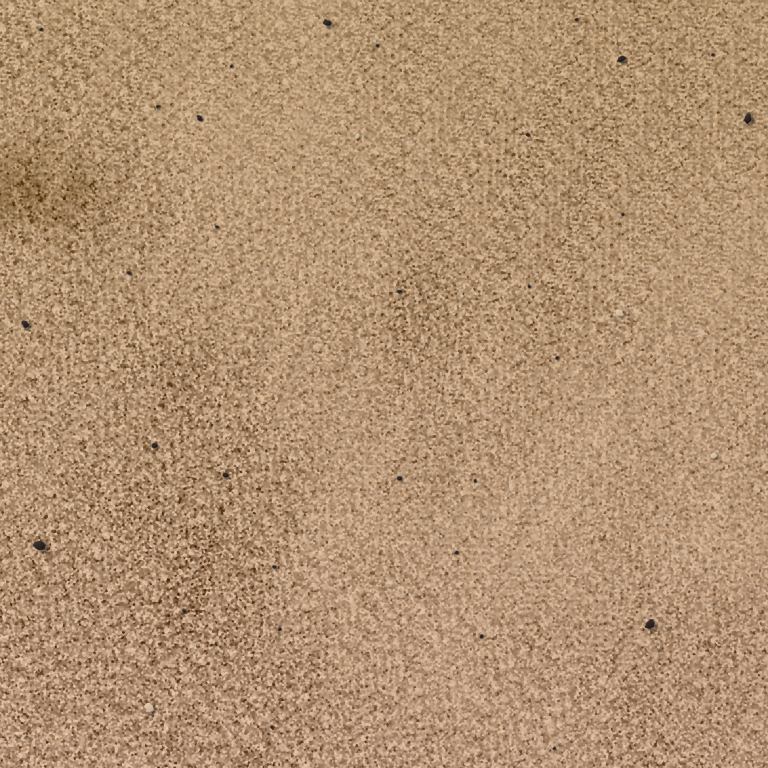
A WebGL 2 fragment shader for this texture:

```glsl
#version 300 es
precision highp float;
// Fine, flat beach sand with darker coarse drifts, one damp stain and scattered pebbles.

#define SAND_COLOR vec3(0.718, 0.593, 0.467)
#define HEIGHT_TINT vec3(-0.012, 0.0, -0.034)
#define GRAIN_CELLS 365.0
#define GRAIN_CONTRAST 0.165
#define GRAIN_SHARPNESS 4.5
#define DARK_GRAIN_SHARE 0.12
#define DRIFT_DEPTH 0.06
#define STAIN_CENTER vec2(0.045, 0.75)
#define PEBBLE_CELLS 9.0
#define PEBBLE_SHARE 0.4
#define PEBBLE_MIN 0.0023
#define PEBBLE_MAX 0.0078

uniform vec2 u_resolution;
out vec4 fragColor;

float hash(vec2 p) {
    return fract(sin(dot(p, vec2(127.1, 311.7))) * 43758.5453);
}

float valueNoise(vec2 p) {
    vec2 cell = floor(p), f = fract(p);
    f = f * f * (3.0 - 2.0 * f);
    return mix(mix(hash(cell), hash(cell + vec2(1, 0)), f.x),
               mix(hash(cell + vec2(0, 1)), hash(cell + vec2(1, 1)), f.x), f.y);
}

float fbm(vec2 p) {
    float sum = 0.0, weight = 0.5;
    for (int i = 0; i < 5; i++) {
        sum += weight * valueNoise(p);
        p = mat2(1.6, 1.2, -1.2, 1.6) * p + 7.3;
        weight *= 0.5;
    }
    return sum;
}

// Soft cellular grains: x is the tone, dark ones below -1, y the warmth.
vec2 sandGrains(vec2 p, float darkShare) {
    vec2 cell = floor(p), sum = vec2(0.0);
    float total = 0.0;
    for (int y = -1; y <= 1; y++) {
        for (int x = -1; x <= 1; x++) {
            vec2 id = cell + vec2(x, y);
            vec2 offset = id + vec2(hash(id + 17.3), hash(id + 41.9)) - p;
            float weight = exp(-GRAIN_SHARPNESS * dot(offset, offset));
            float tone = 2.0 * hash(id) - 1.0 - 1.2 * step(hash(id + 73.1), darkShare);
            sum += weight * vec2(tone, 2.0 * hash(id + 97.7) - 1.0);
            total += weight;
        }
    }
    return sum / total;
}

// One possible pebble per coarse cell, kept clear of the cell border.
vec3 addPebbles(vec3 color, vec2 uv, float pixel) {
    vec2 id = floor(uv * PEBBLE_CELLS);
    vec2 center = (id + 0.15 + 0.7 * vec2(hash(id + 3.1), hash(id + 5.7))) / PEBBLE_CELLS;
    float present = step(hash(id + 9.2), PEBBLE_SHARE);
    float radius = mix(PEBBLE_MIN, PEBBLE_MAX, pow(hash(id + 12.4), 3.0));
    float angle = 6.2832 * hash(id + 15.8);
    float isLight = step(0.8, hash(id + 21.6));
    mat2 turn = mat2(cos(angle), sin(angle), -sin(angle), cos(angle));

    vec2 d = uv - center;
    vec2 local = turn * d * vec2(1.0, 1.3);
    float edge = radius * (0.75 + 0.5 * valueNoise(uv * 300.0));
    float body = present * smoothstep(pixel, -pixel, length(local) - edge);

    // Short shadow to the lower right
    vec2 shadowPos = d - radius * vec2(0.6, -0.45);
    float shadow = present * smoothstep(1.4 * radius, 0.4 * radius, length(shadowPos));
    color *= 1.0 - 0.4 * shadow;

    float shine = clamp(dot(d, vec2(-0.5, 0.8)) / radius, -1.0, 1.0);
    vec3 stone = mix(vec3(0.18, 0.15, 0.14), vec3(0.84, 0.75, 0.63), isLight);
    return mix(color, stone + 0.07 * shine, body);
}

void main() {
    vec2 uv = gl_FragCoord.xy / u_resolution.y;
    float pixel = 1.0 / u_resolution.y;

    // Coarse dark drifts, strongest at the lower left and calm at the upper right
    vec2 toDrift = (uv - vec2(0.25, 0.34)) / vec2(0.17, 0.22);
    float mound = exp(-dot(toDrift, toDrift));
    float patches = fbm(uv * 4.0 + 2.6) - 0.48;
    float drift = 0.55 * mound + 1.2 * patches;
    float coarse = clamp(1.0 + 0.5 * drift - 0.22 * (uv.x + uv.y - 1.0), 0.7, 1.4);

    // Ragged damp stain
    vec2 toStain = (uv - STAIN_CENTER) / vec2(0.08, 0.055);
    float ragged = 0.1 + 1.8 * fbm(uv * 28.0);
    float stain = exp(-dot(toStain, toStain)) * ragged;

    vec3 color = SAND_COLOR + HEIGHT_TINT * (uv.y - 0.5);
    color -= DRIFT_DEPTH * (drift - 0.12);
    color -= stain * vec3(0.14, 0.14, 0.16);

    vec2 grain = sandGrains(uv * GRAIN_CELLS, DARK_GRAIN_SHARE * coarse * coarse);
    color += GRAIN_CONTRAST * coarse * grain.x;
    color += 0.016 * grain.y * vec3(1.0, 0.0, -1.0);

    color = addPebbles(color, uv, pixel);
    fragColor = vec4(clamp(color, 0.0, 1.0), 1.0);
}
```
